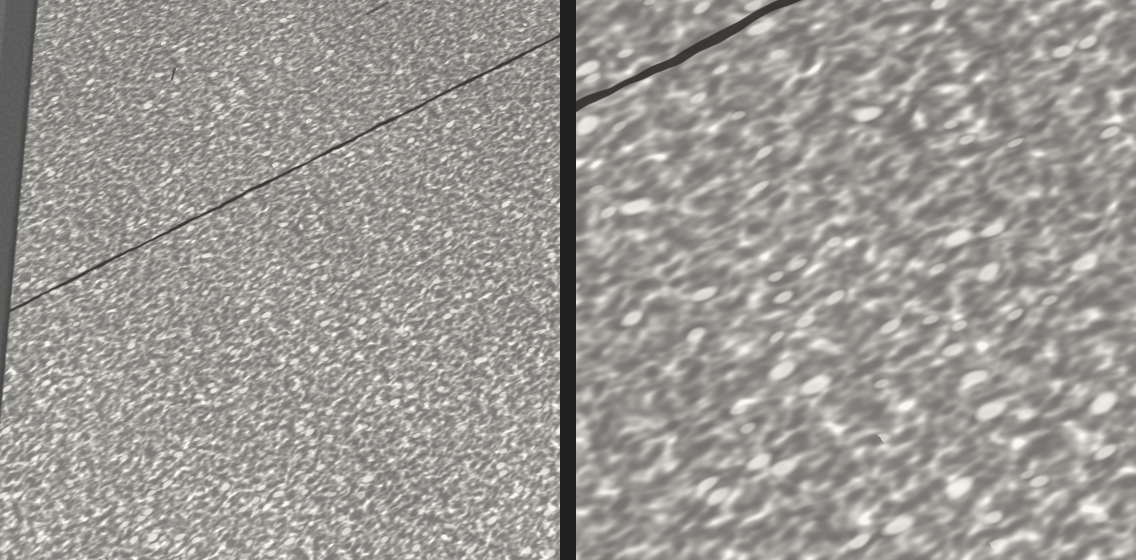
Left: the whole. Right: its middle third, enlarged.
Write a Shadertoy shader that draws this texture.

```glsl
// Speckled grey stone seen at a slant, with a thin diagonal joint and a dark
// strip at the left edge. Stretched gradient noise makes the grain, scattered
// ellipses make the bright flecks, and segment distances make the cracks.

vec2 hash2(vec2 p) {
    vec3 q = fract(p.xyx * vec3(0.1031, 0.1030, 0.0973));
    q += dot(q, q.yzx + 33.33);
    return fract((q.xx + q.yz) * q.zy);
}

vec2 gradient(vec2 cell) {
    float angle = 6.2832 * hash2(cell).x;
    return vec2(cos(angle), sin(angle));
}

float gradientNoise(vec2 p) {
    vec2 i = floor(p), f = p - i;
    vec2 u = f * f * f * (f * (f * 6.0 - 15.0) + 10.0);
    vec2 e = vec2(0.0, 1.0);
    float low = mix(dot(gradient(i), f), dot(gradient(i + e.yx), f - e.yx), u.x);
    float high = mix(dot(gradient(i + e), f - e), dot(gradient(i + 1.0), f - 1.0), u.x);
    return mix(low, high, u.y);
}

vec2 rotate(vec2 p, float angle) {
    float c = cos(angle), s = sin(angle);
    return vec2(c * p.x + s * p.y, c * p.y - s * p.x);
}

float segmentDistance(vec2 p, vec2 a, vec2 b) {
    vec2 ap = p - a, ab = b - a;
    return length(ap - ab * clamp(dot(ap, ab) / dot(ab, ab), 0.0, 1.0));
}

// Sparse bright ellipses, one candidate in each stretched cell
float flecks(vec2 p, float density) {
    vec2 home = floor(p);
    float cover = 0.0;
    for (int y = -1; y <= 1; y++)
    for (int x = -1; x <= 1; x++) {
        vec2 cell = home + vec2(x, y);
        vec2 chance = hash2(cell + 71.0);
        vec2 d = p - cell - 0.2 - 0.6 * hash2(cell + 19.0);
        d = rotate(d, (chance.y - 0.5) * 0.9);
        float radius = mix(0.24, 0.50, chance.y * chance.y);
        float shape = 1.0 - smoothstep(radius * 0.55, radius * 1.25, length(d));
        cover = max(cover, shape * step(chance.x, density) * mix(0.55, 1.0, chance.y));
    }
    return cover;
}

void mainImage(out vec4 fragColor, in vec2 fragCoord) {
    vec2 uv = fragCoord / iResolution.xy;
    float pixel = 1.0 / iResolution.y;

    // Slanted ground: grains shrink and flatten toward the top
    vec2 ground = vec2(uv.x - 0.5, uv.y) / (1.14 - 0.27 * uv.y);
    ground += 0.004 * vec2(gradientNoise(ground * 34.0), gradientNoise(ground * 34.0 + 50.0));

    // Grain in three stretched layers, with slightly different directions
    float coarse = gradientNoise(rotate(ground, 0.55) * vec2(52.0, 104.0));
    float medium = gradientNoise(rotate(ground, 0.72) * vec2(80.0, 150.0) + 37.0);
    float fine = gradientNoise(rotate(ground, 0.38) * vec2(125.0, 215.0) + 91.0);
    float grain = 4.4 * (0.70 * coarse + 0.62 * medium + 0.38 * fine);
    grain *= mix(1.1, 0.8, uv.y);

    // Broad patches of light, brighter toward the bottom
    float patches = gradientNoise(uv * 3.2 + 8.0) + 0.6 * gradientNoise(uv * 9.0);
    float tone = 0.615 - 0.055 * uv.y + 0.035 * patches;
    tone += 0.098 * grain + 0.018 * grain * grain;

    float density = mix(0.17, 0.06, uv.y) + 0.08 * patches;
    float fleck = flecks(rotate(ground, 0.55) * vec2(48.0, 92.0), density);
    tone = mix(tone, 0.95, 0.85 * fleck);
    vec3 color = min(tone, 0.97) * vec3(1.008, 1.0, 0.968);

    // Long joint with a ragged edge and a broken pale rim below it
    float ragged = gradientNoise(uv * 75.0);
    float joint = uv.y - 0.436 - 0.5 * uv.x - 0.003 * gradientNoise(uv * 14.0);
    joint = joint * 0.894 + 0.0012 * ragged;
    float rim = exp(-pow((joint + 0.006) / 0.0025, 2.0));
    color += 0.14 * rim * smoothstep(0.0, 0.3, gradientNoise(uv * 32.0 + 5.0));
    float width = 0.0024 + 0.0018 * gradientNoise(uv * 26.0 + 3.0);
    float gap = 1.0 - smoothstep(width - pixel, width + pixel, abs(joint));
    color = mix(color, vec3(0.20, 0.19, 0.18), 0.92 * gap);

    // Two short scratches near the top
    float scratch = min(segmentDistance(uv, vec2(0.656, 0.975), vec2(0.692, 0.995)),
                        segmentDistance(uv, vec2(0.307, 0.859), vec2(0.312, 0.877)));
    scratch += 0.001 * ragged;
    color = mix(color, vec3(0.27), 0.8 * (1.0 - smoothstep(0.0005, 0.0015 + pixel, scratch)));

    // Smooth dark strip, with a shaded inner edge
    float strip = uv.x - 0.09 * (uv.y - 0.245) + 0.0012 * ragged;
    vec3 stripColor = vec3(0.36, 0.365, 0.36) + 0.03 * gradientNoise(uv * 160.0);
    stripColor -= 0.08 * smoothstep(-0.014, -0.002, strip);
    stripColor += 0.05 * (1.0 - smoothstep(-0.060, -0.054, strip));
    color = mix(stripColor, color, smoothstep(-0.001 - pixel, 0.001 + pixel, strip));

    fragColor = vec4(color, 1.0);
}
```
